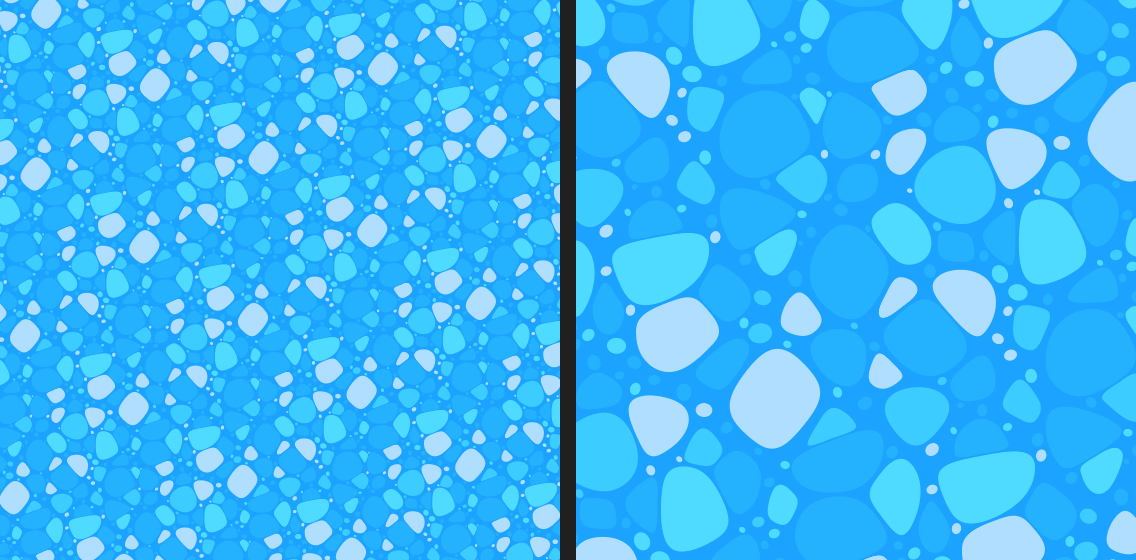
Left, the full canvas; right, a detail of the centre.
Reproduce this pattern procedurally as a Shadertoy shader.

```glsl
const mat2 TILE = mat2(0.213, 0.159, 0.194, -0.130);
const vec2 PEBBLES = vec2(6.0, 7.0);
const vec2 GRAINS = vec2(14.0, 15.0);

const vec3 WATER = vec3(0.11, 0.64, 1.00);
const vec3 AZURE = vec3(0.14, 0.70, 1.00);
const vec3 SKY   = vec3(0.24, 0.80, 1.00);
const vec3 CYAN  = vec3(0.31, 0.86, 1.00);
const vec3 PALE  = vec3(0.69, 0.87, 1.00);

vec2 hash22(vec2 p) {
    vec2 s = vec2(dot(p, vec2(127.1, 311.7)), dot(p, vec2(269.5, 183.3)));
    return fract(sin(s) * 43758.5453);
}

// Cell index repeated with the slanted tile
vec2 wrapId(vec2 id, vec2 count) {
    return floor(mod(id + 0.5, count));
}

vec3 tint(float pick, float size) {
    if (pick < 0.20) return size < 1.2 ? PALE : AZURE;
    if (pick < 0.41) return CYAN;
    return pick < 0.57 ? SKY : AZURE;
}

// Centre, relative size and colour pick of one pebble
vec4 pebble(vec2 id) {
    vec2 w = wrapId(id, PEBBLES);
    vec2 spread = fract((w.x + PEBBLES.x * w.y) * vec2(0.7549, 0.5698) + 0.2);
    vec2 centre = TILE * ((id + 0.5 + 0.64 * (hash22(w + 3.0) - 0.5)) / PEBBLES);
    return vec4(centre, mix(0.35, 1.7, spread.x * spread.x * spread.x), spread.y);
}

// Inner distance to the rounded outline of pebble a, bounded by its neighbours
float pebbleDistance(vec2 p, vec2 id, vec4 a) {
    vec2 q = p - a.xy;
    float sum = 0.0;
    for (int y = -2; y <= 2; y++)
    for (int x = -2; x <= 2; x++) {
        if (x == 0 && y == 0) continue;
        vec4 b = pebble(id + vec2(x, y));
        vec2 toB = b.xy - a.xy;
        float share = a.z / (a.z + b.z);
        float t = max(dot(q, toB) / (dot(toB, toB) * share), 0.0);
        t *= t;
        sum += t * t;
    }
    return length(q) * (1.0 / max(pow(sum, 0.25), 1e-4) - 1.0);
}

// Nearest pebble: distance (positive inside), size, colour pick
vec3 nearestPebble(vec2 p) {
    vec2 cell = floor(inverse(TILE) * p * PEBBLES);
    vec3 best = vec3(-1.0, 0.0, 0.0);
    for (int y = -1; y <= 1; y++)
    for (int x = -1; x <= 1; x++) {
        vec2 id = cell + vec2(x, y);
        vec4 a = pebble(id);
        if (length(p - a.xy) > 0.055) continue;
        float d = pebbleDistance(p, id, a) - 0.0005;
        if (d > best.x) best = vec3(d, a.zw);
    }
    return best;
}

// Small grain in the free space between pebbles: distance, colour pick
vec2 grain(vec2 p) {
    vec2 id = floor(inverse(TILE) * p * GRAINS);
    vec2 w = wrapId(id, GRAINS);
    vec3 best = vec3(0.0);
    for (int k = 0; k < 4; k++) {
        vec2 f = 0.2 + 0.6 * hash22(w + 17.0 * float(k) + 40.0);
        vec2 centre = TILE * ((id + f) / GRAINS);
        vec2 edge = min(f, 1.0 - f);
        float room = -0.85 * nearestPebble(centre).x - 0.0008;
        float radius = min(room, 0.0145 * min(edge.x, edge.y));
        if (radius > best.z) best = vec3(centre, radius);
    }
    if (best.z < 0.0016) return vec2(-1.0, 0.0);
    vec2 rnd = hash22(w + 91.0);
    vec2 axis = vec2(cos(6.283 * rnd.x), sin(6.283 * rnd.x));
    vec2 q = p - best.xy;
    float reach = length(vec2(dot(q, axis), 1.2 * dot(q, vec2(-axis.y, axis.x))));
    return vec2(best.z - reach, rnd.y);
}

void mainImage(out vec4 fragColor, in vec2 fragCoord) {
    vec2 p = fragCoord / iResolution.y;
    float pixel = 1.0 / iResolution.y;

    vec3 stone = nearestPebble(p);
    vec3 color = WATER;
    if (stone.x < -0.5 * pixel) {
        vec2 g = grain(p);
        color = mix(color, tint(g.y, 0.0), clamp(g.x / pixel + 0.5, 0.0, 1.0));
    }
    color = mix(color, tint(stone.z, stone.y), clamp(stone.x / pixel + 0.5, 0.0, 1.0));
    fragColor = vec4(color, 1.0);
}
```
